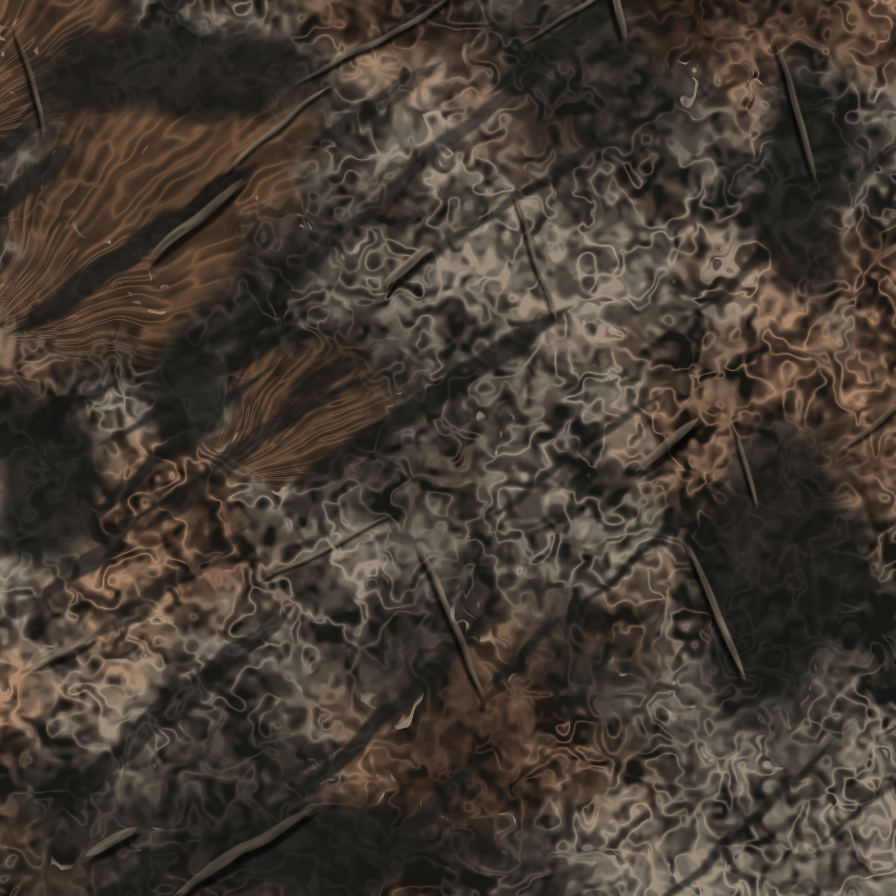
Reproduce this texture procedurally as a three.js fragment shader.

```glsl
varying vec2 vUv;

float hash(vec2 p) {
  vec3 q = fract(vec3(p.xyx) * 0.1031);
  q += dot(q, q.yzx + 33.33);
  return fract((q.x + q.y) * q.z);
}

float noise(vec2 p) {
  vec2 i = floor(p), f = fract(p);
  f = f * f * (3.0 - 2.0 * f);
  return mix(mix(hash(i), hash(i + vec2(1.0, 0.0)), f.x),
             mix(hash(i + vec2(0.0, 1.0)), hash(i + vec2(1.0, 1.0)), f.x), f.y);
}

float fbm(vec2 p) {
  float sum = 0.0, amp = 0.53;
  for (int i = 0; i < 4; i++) {
    sum += amp * noise(p);
    p = mat2(1.6, 1.2, -1.2, 1.6) * p + 7.3;
    amp *= 0.5;
  }
  return sum;
}

vec2 warp(vec2 p) {
  return vec2(noise(p), noise(p + 41.7)) - 0.5;
}

// Coordinates along and across an axis
vec2 toAxis(vec2 p, float angle) {
  float c = cos(angle), s = sin(angle);
  return vec2(c * p.x + s * p.y, c * p.y - s * p.x);
}

// Bar with tapered ends and softened edges
float bar(vec2 local, vec2 halfSize, float soft) {
  float q = local.x / halfSize.x;
  float width = halfSize.y * (1.0 - q * q * q * q);
  return 1.0 - smoothstep(width - soft, width + soft, abs(local.y));
}

float blob(vec2 p, vec2 center, vec2 radius) {
  float ragged = 0.9 * (fbm(p * 13.0) - 0.5);
  return 1.0 - smoothstep(0.65, 1.1, length((p - center) / radius) + ragged);
}

vec3 earth(float tone) {
  vec3 col = mix(vec3(0.09, 0.09, 0.08), vec3(0.20, 0.175, 0.155), smoothstep(0.02, 0.24, tone));
  col = mix(col, vec3(0.31, 0.27, 0.24), smoothstep(0.2, 0.42, tone));
  col = mix(col, vec3(0.44, 0.40, 0.355), smoothstep(0.4, 0.62, tone));
  return mix(col, vec3(0.62, 0.55, 0.48), smoothstep(0.6, 0.95, tone));
}

// Fan of dry grass spreading up and right from its root
vec3 addTuft(vec3 col, vec2 p, vec2 root, float reach) {
  vec2 local = toAxis(p - root + 0.02 * warp(p * 18.0), 0.72);
  float mask = blob(local, vec2(reach * 0.5, 0.0), reach * vec2(0.6, 0.42));
  vec2 fan = vec2(atan(local.y, local.x + 0.06) * 34.0, length(local) * 17.0);
  float strand = 1.0 - abs(2.0 * noise(fan + 1.2 * warp(p * 45.0)) - 1.0);
  float light = 0.6 * strand * strand + 0.5 * fbm(p * 22.0 + 5.0) - 0.06;
  vec3 straw = mix(vec3(0.15, 0.11, 0.085), vec3(0.53, 0.39, 0.28), clamp(light, 0.0, 1.0));
  return mix(col, straw, mask * 0.88);
}

void main() {
  vec2 p = vUv;

  // Curled litter over broad light and dark ground
  vec2 curl = p * 46.0 + 2.6 * warp(p * 34.0) + 1.3 * warp(p * 75.0);
  float worm = 1.0 - abs(2.0 * noise(curl) - 1.0);
  float grain = noise(p * 88.0 + 2.0 * warp(p * 50.0 + 9.0));
  float clump = fbm(p * 13.0 + 3.0);
  float lit = smoothstep(0.32, 0.62, fbm(p * 4.2 + 17.0));
  float detail = 0.56 * worm * worm + 0.42 * grain + 0.7 * (clump - 0.5);
  float tone = max(detail * 1.08 - 0.03, 0.0) * mix(0.36, 1.0, lit);
  vec3 col = earth(tone);
  float warmth = smoothstep(0.42, 0.62, fbm(p * 5.0 + 60.0));
  col *= mix(vec3(0.98, 1.0, 1.0), vec3(1.09, 0.94, 0.84), warmth);

  col = addTuft(col, p, vec2(0.03, 0.66), 0.36);
  col = addTuft(col, p, vec2(0.27, 0.49), 0.17);
  col = addTuft(col, p, vec2(-0.03, 0.89), 0.20);

  // Charred hollows
  float shade = blob(p, vec2(0.87, 0.36), vec2(0.11, 0.20));
  shade = max(shade, blob(p, vec2(0.90, 0.82), vec2(0.06, 0.15)));
  shade = max(shade, blob(p, vec2(0.05, 0.47), vec2(0.08, 0.12)));
  shade = max(shade, blob(p, vec2(0.21, 0.56), vec2(0.05, 0.09)));
  shade = max(shade, blob(p, vec2(0.22, 0.92), vec2(0.22, 0.06)));
  shade = max(shade, blob(p, vec2(0.38, 0.05), vec2(0.20, 0.06)));

  // Slanting shadows
  for (int i = 0; i < 34; i++) {
    float id = float(i);
    vec2 center = vec2(hash(vec2(id, 1.7)), fract(id * 0.618 + 0.2 * hash(vec2(id, 5.1))));
    vec2 local = toAxis(p - center + 0.012 * warp(p * 30.0), 0.66 + 0.22 * (hash(vec2(id, 8.3)) - 0.5));
    vec2 size = vec2(mix(0.05, 0.20, hash(vec2(id, 12.9))), mix(0.004, 0.015, hash(vec2(id, 21.4))));
    shade = max(shade, bar(local, size, 0.0035) * mix(0.65, 1.0, hash(vec2(id, 30.2))));
  }
  vec3 soot = vec3(0.085, 0.083, 0.075) + 0.07 * detail * vec3(1.0, 0.95, 0.9);
  col = mix(col, soot, shade * 0.92);

  // Bleached twigs, some along the shadows and some steep
  for (int i = 0; i < 18; i++) {
    float id = float(i) + 100.0;
    vec2 center = vec2(fract(id * 0.618), hash(vec2(id, 3.3)));
    float steep = step(0.5, hash(vec2(id, 6.1)));
    float angle = mix(0.58, -1.22, steep) + 0.3 * (hash(vec2(id, 9.7)) - 0.5);
    vec2 local = toAxis(p - center + 0.006 * warp(p * 24.0), angle);
    vec2 size = vec2(mix(0.03, 0.10, hash(vec2(id, 14.2))), mix(0.002, 0.006, hash(vec2(id, 18.8))));
    col *= 1.0 - 0.65 * bar(local + vec2(0.0, size.y * 1.5), size, 0.003);
    float bark = noise(local * vec2(45.0, 260.0) + id);
    float side = smoothstep(-size.y, size.y, local.y);
    vec3 wood = vec3(0.50, 0.45, 0.385) * (0.42 + 0.3 * side + 0.4 * bark);
    col = mix(col, wood, bar(local, size, 0.0016) * mix(0.5, 0.95, noise(p * 20.0 + id)));
  }

  // Tiny sunlit flecks
  float fleck = smoothstep(0.83, 0.95, noise(curl * 1.3 + 70.0)) * smoothstep(0.5, 0.65, clump);
  col = mix(col, vec3(0.66, 0.60, 0.53), fleck * 0.7 * (1.0 - shade));

  gl_FragColor = vec4(col, 1.0);
}
```
